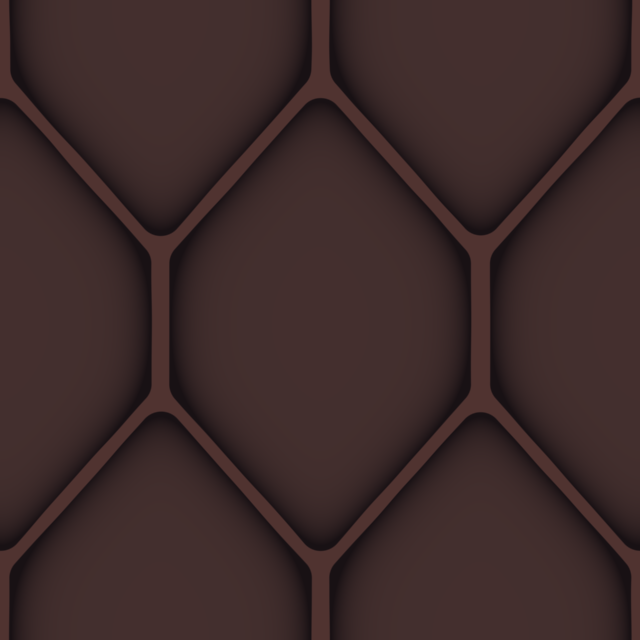
A WebGL 2 fragment shader for this pattern:

```glsl
#version 300 es
precision highp float;

uniform vec2 u_resolution;
out vec4 outColor;

#define ORIGIN vec2(0.501, 0.494)
#define PERIOD vec2(0.5, 0.983)
#define HALF_WIDTH 0.2357
#define SLANT_NORMAL vec2(0.746, 0.666)
#define SLANT_DISTANCE 0.247
#define CORNER_RADIUS 0.034
#define SHADOW_REACH 0.0235
#define WOBBLE 0.0025
#define WALL_COLOR vec3(0.312, 0.200, 0.190)
#define FACE_COLOR vec3(0.265, 0.185, 0.180)
#define SHADOW_COLOR vec3(0.095, 0.066, 0.078)

float hash(vec2 p) {
    return fract(sin(dot(p, vec2(127.1, 311.7))) * 43758.5453);
}

float valueNoise(vec2 p) {
    vec2 cell = floor(p);
    vec2 f = fract(p);
    f = f * f * (3.0 - 2.0 * f);
    float low = mix(hash(cell), hash(cell + vec2(1.0, 0.0)), f.x);
    float high = mix(hash(cell + vec2(0.0, 1.0)), hash(cell + vec2(1.0)), f.x);
    return mix(low, high, f.y);
}

float segmentDistance(vec2 p, vec2 a, vec2 b) {
    vec2 ab = b - a;
    return length(p - a - ab * clamp(dot(p - a, ab) / dot(ab, ab), 0.0, 1.0));
}

// Signed distance to a tall hexagon with rounded corners
float hexagonDistance(vec2 p) {
    p = abs(p);
    float halfWidth = HALF_WIDTH - CORNER_RADIUS;
    float slant = SLANT_DISTANCE - CORNER_RADIUS;
    vec2 tip = vec2(0.0, slant / SLANT_NORMAL.y);
    vec2 shoulder = vec2(halfWidth, (slant - SLANT_NORMAL.x * halfWidth) / SLANT_NORMAL.y);
    float d = min(segmentDistance(p, tip, shoulder),
                  segmentDistance(p, shoulder, vec2(halfWidth, 0.0)));
    float side = max(p.x - halfWidth, dot(p, SLANT_NORMAL) - slant);
    return (side < 0.0 ? -d : d) - CORNER_RADIUS;
}

// Sum of exponential falloffs from all six sides, folded into cosh terms
float innerShadow(vec2 p) {
    vec2 slant = cosh(p * SLANT_NORMAL / SHADOW_REACH);
    float slanted = 4.0 * exp(-SLANT_DISTANCE / SHADOW_REACH) * slant.x * slant.y;
    float upright = 2.0 * exp(-HALF_WIDTH / SHADOW_REACH) * cosh(p.x / SHADOW_REACH);
    return min(slanted + upright, 1.0);
}

void main() {
    vec2 uv = gl_FragCoord.xy / u_resolution.y;
    float pixel = 1.0 / u_resolution.y;

    // Nearest cell among two interleaved rectangular grids
    float edge = 1e3;
    vec2 local = vec2(0.0);
    for (int i = 0; i < 2; i++) {
        vec2 q = uv - ORIGIN - 0.5 * PERIOD * float(i);
        q -= PERIOD * floor(q / PERIOD + 0.5);
        float d = hexagonDistance(q);
        if (d < edge) {
            edge = d;
            local = q;
        }
    }

    // Slightly uneven wall edges
    edge += WOBBLE * (valueNoise(uv * 14.0) - 0.5);

    vec3 face = mix(FACE_COLOR, SHADOW_COLOR, innerShadow(local));
    float wall = smoothstep(-pixel, pixel, edge);
    outColor = vec4(mix(face, WALL_COLOR, wall), 1.0);
}
```
